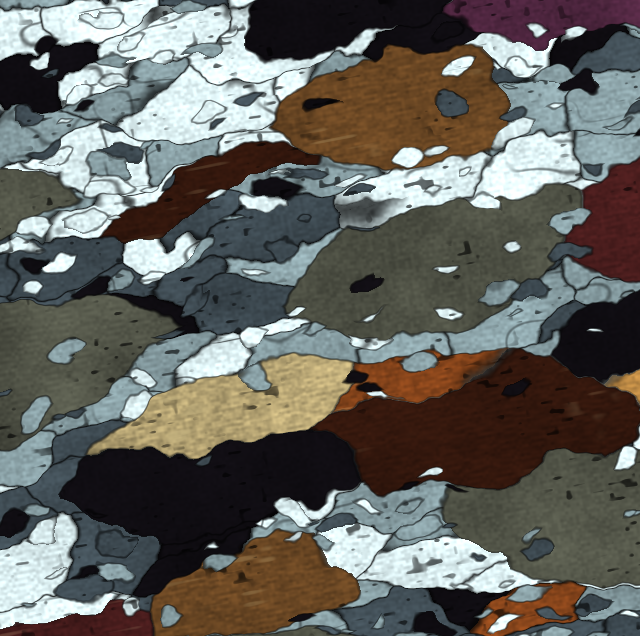
Give the GLSL for this texture, as a WebGL 2 fragment shader.

```glsl
#version 300 es
precision highp float;

uniform vec2 u_resolution;
out vec4 fragColor;

// Grain layout, in canvas heights
const float FOLIATION = 0.19;
const vec2 LARGE_SIZE = vec2(0.36, 0.18);
const vec2 MEDIUM_SIZE = vec2(0.135, 0.075);
const vec2 SMALL_SIZE = vec2(0.048, 0.034);
const float LARGE_KEEP = 0.85;
const float JITTER = 0.85;
const float TILT = 0.8;
const float POINTED = 0.28;
const float WARP_COARSE = 0.065;
const float WARP_FINE = 0.014;
const float EDGE_SOFT = 0.0017;
const float RIM_WIDTH = 0.003;
const float RIM_DARK = 0.5;

// Mineral tints and the upper end of each one's tone range
const int TINTS = 12;
const vec3 TINT[TINTS] = vec3[](
    vec3(0.55, 0.28, 0.11), vec3(0.42, 0.28, 0.14), vec3(0.74, 0.54, 0.27),
    vec3(0.71, 0.64, 0.45), vec3(0.28, 0.11, 0.11), vec3(0.20, 0.09, 0.05),
    vec3(0.31, 0.15, 0.25), vec3(0.32, 0.33, 0.28), vec3(0.06, 0.05, 0.07),
    vec3(0.25, 0.30, 0.33), vec3(0.54, 0.63, 0.65), vec3(0.90, 0.98, 0.99));
const float TONE_END[TINTS] = float[](
    0.09, 0.15, 0.17, 0.25, 0.29, 0.34, 0.36, 0.48, 0.60, 0.72, 0.81, 1.0);
const float LARGE_TONES = 0.60;
const float GROUND_TONES = 0.56;

struct Grain { vec2 id; vec2 centre; float depth; };

float hash(vec2 p) {
    return fract(sin(dot(p, vec2(127.1, 311.7))) * 43758.5453);
}

vec2 hash2(vec2 p) {
    return vec2(hash(p), hash(p + 19.19));
}

float noise(vec2 p) {
    vec2 i = floor(p), f = fract(p);
    f = f * f * (3.0 - 2.0 * f);
    return mix(mix(hash(i), hash(i + vec2(1, 0)), f.x),
               mix(hash(i + vec2(0, 1)), hash(i + vec2(1, 1)), f.x), f.y);
}

float fbm(vec2 p) {
    return 0.55 * noise(p) + 0.3 * noise(p * 2.1 + 7.3) + 0.15 * noise(p * 4.3 + 3.1);
}

// Weighted lens-shaped cells; closed grains also end at their own radius
Grain grainAt(vec2 q, vec2 size, vec2 radii, bool closed) {
    vec2 u = q / size, base = floor(u);
    float first = 9.0, second = 9.0;
    Grain g = Grain(vec2(0), vec2(0), 0.0);
    for (int j = -2; j <= 2; j++)
    for (int i = -2; i <= 2; i++) {
        vec2 id = base + vec2(i, j), seed = id + size * 37.0;
        vec2 centre = id + 0.5 + JITTER * (hash2(seed) - 0.5);
        vec2 d = u - centre;
        d.y += TILT * (hash(seed + 5.3) - 0.5) * d.x;
        float lens = length(vec2(d.x, abs(d.y) + POINTED)) - POINTED;
        float dist = lens - mix(radii.x, radii.y, hash(seed + 3.7));
        if (dist < first) {
            second = first;
            first = dist;
            g.id = seed;
            g.centre = centre * size;
        } else second = min(second, dist);
    }
    float depth = 0.5 * (second - first);
    if (closed) depth = min(depth, -first);
    g.depth = depth * size.y;
    return g;
}

// Evenly spread sequence over the lattice of large cells
float spread(vec2 id) {
    return fract(dot(floor(id), vec2(0.7549, 0.5698)));
}

Grain largeGrain(vec2 q) {
    Grain g = grainAt(q, LARGE_SIZE, vec2(0.3, 0.62), true);
    if (spread(g.id) > LARGE_KEEP) g.depth = -1.0;
    return g;
}

// Tint with uneven extinction, cleavage streaks, flecks and cracks
vec3 mineral(float tone, vec2 id, vec2 q) {
    int k = 0;
    while (k < TINTS - 1 && tone > TONE_END[k]) k++;
    vec3 tint = TINT[k];
    float coloured = smoothstep(0.03, 0.2, tint.r - tint.b);
    float pale = smoothstep(0.4, 0.8, tint.b);
    vec2 local = q + hash2(id) * 9.0;
    float shade = 1.0 + mix(0.5, 0.3, max(coloured, pale)) * (fbm(local * 9.0) - 0.5);
    shade += mix(0.10, 0.24, coloured) * (noise(local * vec2(65, 230)) - 0.5);
    shade += 0.18 * (noise(local * 200.0) - 0.5);
    vec3 col = tint * shade;
    float fleck = smoothstep(0.7, 0.9, noise(local * vec2(24, 110)))
                * smoothstep(0.5, 0.7, noise(local * 10.0));
    col = mix(col, tint * 0.7 + vec3(0.28, 0.26, 0.19), 0.6 * fleck * coloured);
    float pit = smoothstep(0.74, 0.9, noise(local * vec2(75, 120)))
              * smoothstep(0.45, 0.7, noise(local * 14.0 + 8.0));
    col *= 1.0 - 0.6 * pit;
    float crack = 1.0 - smoothstep(0.0, 0.05, abs(noise(local * vec2(14, 24)) - 0.5));
    crack *= smoothstep(0.5, 0.7, noise(local * 13.0 + 4.0));
    return col * (1.0 - 0.5 * crack * pale);
}

vec3 paint(vec3 under, Grain g, float tone, vec2 q) {
    vec3 col = mix(under, mineral(tone, g.id, q), smoothstep(-EDGE_SOFT, EDGE_SOFT, g.depth));
    return col * (1.0 - RIM_DARK * (1.0 - smoothstep(0.0, RIM_WIDTH, abs(g.depth))));
}

void main() {
    vec2 p = gl_FragCoord.xy / u_resolution.y;
    float c = cos(FOLIATION), s = sin(FOLIATION);
    vec2 q = vec2(c * p.x + s * p.y, c * p.y - s * p.x) + 3.0;
    vec2 wobble = vec2(fbm(q * 11.0), fbm(q * 11.0 + 31.0)) - 0.5;
    vec2 ripple = vec2(fbm(q * 38.0), fbm(q * 38.0 + 17.0)) - 0.5;
    vec2 w = q + WARP_COARSE * wobble + WARP_FINE * ripple;

    // Groundmass of pale and grey grains with a few coloured ones
    Grain medium = grainAt(w, MEDIUM_SIZE, vec2(0.0, 0.5), false);
    float lowest = hash(medium.id + 6.6) > 0.94 ? 0.0 : GROUND_TONES;
    vec3 col = paint(vec3(0.05), medium, mix(lowest, 1.0, hash(medium.id + 2.2)), q);

    // Large lenses
    Grain large = largeGrain(w);
    col = paint(col, large, LARGE_TONES * spread(large.id) / LARGE_KEEP, q);

    // Small grains, crowded between the lenses and rare inside them
    Grain small = grainAt(w, SMALL_SIZE, vec2(0.08, 0.5), true);
    float inside = smoothstep(-0.008, 0.016, largeGrain(small.centre).depth);
    if (hash(small.id + 1.4) < mix(0.4, 0.08, inside))
        col = paint(col, small, mix(GROUND_TONES, 1.0, hash(small.id + 4.8)), q);

    fragColor = vec4(clamp(col, 0.0, 1.0), 1.0);
}
```
